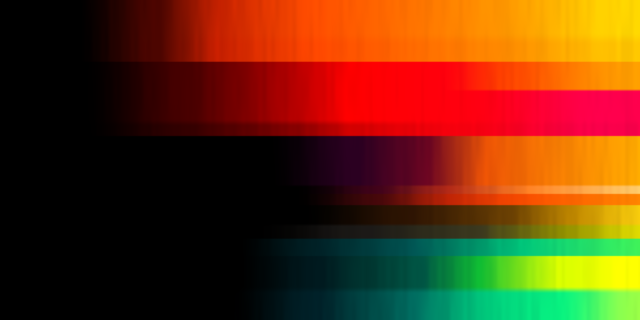
Write a Shadertoy shader that draws this background.

```glsl
float hash(vec2 p) {
    return fract(sin(dot(p, vec2(127.1, 311.7))) * 43758.5453);
}

float noise(vec2 p) {
    vec2 cell = floor(p);
    vec2 f = fract(p);
    f = f * f * (3.0 - 2.0 * f);
    float low = mix(hash(cell), hash(cell + vec2(1.0, 0.0)), f.x);
    float high = mix(hash(cell + vec2(0.0, 1.0)), hash(cell + 1.0), f.x);
    return mix(low, high, f.y);
}

// Black up to start, then four colours at rising stops
vec3 ramp(float x, float start, vec4 stops, vec3 a, vec3 b, vec3 c, vec3 d) {
    vec3 col = a * smoothstep(start, stops.x, x);
    col = mix(col, b, clamp((x - stops.x) / (stops.y - stops.x), 0.0, 1.0));
    col = mix(col, c, clamp((x - stops.y) / (stops.z - stops.y), 0.0, 1.0));
    return mix(col, d, clamp((x - stops.z) / (stops.w - stops.z), 0.0, 1.0));
}

// Covers everything above the given height with the next band
vec3 stack(vec3 below, vec3 band, float y, float height, float blur) {
    return mix(below, band, smoothstep(height - blur, height + blur, y));
}

void mainImage(out vec4 fragColor, in vec2 fragCoord) {
    vec2 uv = fragCoord / iResolution.xy;
    float blur = max(0.003, 0.75 / iResolution.y);

    // Brushed streaks shift the ramps slightly
    float streak = noise(vec2(uv.x * 150.0, uv.y * 7.0)) - 0.5;
    float x = uv.x + 0.008 * streak;
    float y = uv.y;

    // Green and yellow bands
    vec3 mint = ramp(x, 0.36, vec4(0.5, 0.65, 0.76, 0.88),
        vec3(0.0, 0.13, 0.16), vec3(0.0, 0.43, 0.38),
        vec3(0.0, 0.80, 0.49), vec3(0.03, 0.95, 0.50));
    mint = mix(mint, vec3(0.6, 1.0, 0.28), smoothstep(0.87, 1.0, x));
    vec3 lime = ramp(x, 0.37, vec4(0.5, 0.66, 0.75, 0.87),
        vec3(0.0, 0.10, 0.12), vec3(0.0, 0.34, 0.27),
        vec3(0.06, 0.74, 0.20), vec3(0.85, 1.0, 0.0));
    lime = mix(lime, vec3(1.0, 1.0, 0.0), smoothstep(0.87, 1.0, x));
    vec3 teal = ramp(x, 0.37, vec4(0.5, 0.65, 0.82, 1.0),
        vec3(0.0, 0.13, 0.15), vec3(0.0, 0.34, 0.33),
        vec3(0.0, 0.78, 0.48), vec3(0.25, 0.95, 0.35));

    // Olive and amber bands
    vec3 olive = ramp(x, 0.4, vec4(0.58, 0.75, 0.88, 1.0),
        vec3(0.11, 0.10, 0.09), vec3(0.24, 0.23, 0.12),
        vec3(0.56, 0.55, 0.0), vec3(0.88, 0.86, 0.0));
    vec3 amber = ramp(x, 0.47, vec4(0.65, 0.8, 0.9, 1.0),
        vec3(0.18, 0.08, 0.01), vec3(0.43, 0.26, 0.01),
        vec3(0.76, 0.54, 0.0), vec3(0.97, 0.80, 0.05));

    // Ember, highlight and violet bands
    vec3 ember = ramp(x, 0.46, vec4(0.6, 0.7, 0.8, 1.0),
        vec3(0.28, 0.03, 0.04), vec3(0.75, 0.14, 0.02),
        vec3(0.97, 0.28, 0.0), vec3(1.0, 0.52, 0.0));
    vec3 highlight = ramp(x, 0.46, vec4(0.6, 0.7, 0.82, 1.0),
        vec3(0.26, 0.01, 0.10), vec3(0.70, 0.16, 0.09),
        vec3(1.0, 0.50, 0.14), vec3(1.0, 0.80, 0.42));
    vec3 violet = ramp(x, 0.42, vec4(0.56, 0.67, 0.76, 1.0),
        vec3(0.17, 0.0, 0.13), vec3(0.42, 0.02, 0.13),
        vec3(0.93, 0.33, 0.02), vec3(1.0, 0.67, 0.0));

    // Red and orange bands
    vec3 red = ramp(x, 0.13, vec4(0.3, 0.45, 0.55, 0.73),
        vec3(0.28, 0.0, 0.0), vec3(0.68, 0.0, 0.0),
        vec3(1.0, 0.0, 0.0), vec3(1.0, 0.0, 0.06));
    vec3 scarlet = red;
    red = mix(red, vec3(1.0, 0.0, 0.30), smoothstep(0.72, 0.95, x));
    vec3 dusk = red * mix(0.72, 0.97, smoothstep(0.4, 0.75, x));
    vec3 flame = mix(vec3(1.0, 0.22, 0.0), vec3(1.0, 0.62, 0.0),
        smoothstep(0.74, 1.0, x));
    scarlet = mix(scarlet, flame, smoothstep(0.69, 0.79, x));
    vec3 orange = ramp(x, 0.12, vec4(0.25, 0.34, 0.5, 0.75),
        vec3(0.30, 0.02, 0.0), vec3(0.78, 0.13, 0.0),
        vec3(1.0, 0.31, 0.0), vec3(1.0, 0.55, 0.0));
    orange = mix(orange, vec3(1.0, 0.84, 0.0), smoothstep(0.72, 1.0, x));
    orange.g *= mix(0.92, 1.0, smoothstep(0.86, 0.9, y));

    // Stack from bottom to top
    vec3 col = stack(mint, lime, y, 0.094, 0.012);
    col = stack(col, teal, y, 0.2, blur);
    col = stack(col, olive, y, 0.254, blur);
    col = stack(col, amber, y, 0.297, 0.006);
    col = stack(col, ember, y, 0.359, blur);
    col = stack(col, highlight, y, 0.394, blur);
    col = stack(col, violet, y, 0.42, 0.005);
    col = stack(col, dusk, y, 0.575, blur);
    col = stack(col, red, y, 0.617, 0.012);
    col = stack(col, scarlet, y, 0.718, 0.005);
    col = stack(col, orange, y, 0.807, blur);

    // Faint grain of the streaks
    col *= 1.0 + 0.05 * streak;
    fragColor = vec4(clamp(col, 0.0, 1.0), 1.0);
}
```
